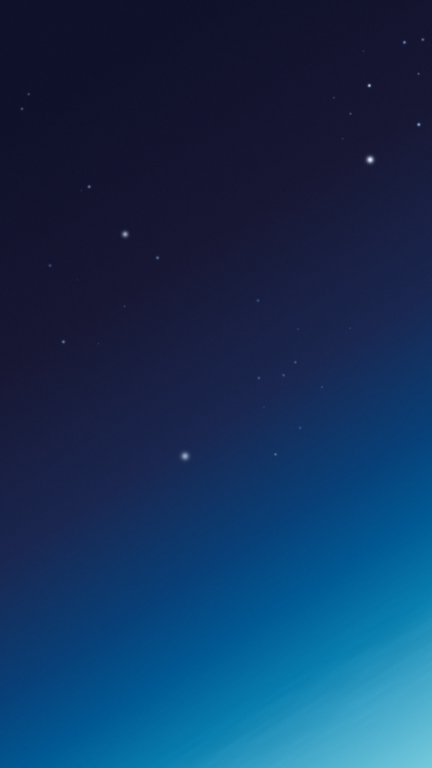
Give the GLSL for this texture, as a WebGL 1 fragment shader.

```glsl
precision highp float;
// Night sky above a glowing lower right horizon: a diagonal colour ramp,
// clusters of small hashed stars, three brighter soft stars, and faint
// streaks of haze. Lengths are measured in canvas heights.

uniform vec2 u_resolution;

const vec2 RAMP_DIRECTION = vec2(0.53, 0.85);
const vec3 HORIZON   = vec3(0.46, 0.79, 0.86);
const vec3 CYAN      = vec3(0.24, 0.64, 0.78);
const vec3 TEAL      = vec3(0.03, 0.49, 0.68);
const vec3 AZURE     = vec3(0.00, 0.35, 0.58);
const vec3 DEEP_BLUE = vec3(0.03, 0.25, 0.47);
const vec3 INDIGO    = vec3(0.10, 0.15, 0.31);
const vec3 DUSK      = vec3(0.09, 0.09, 0.20);
const vec3 NIGHT     = vec3(0.06, 0.065, 0.165);
const vec3 WHITE_STAR = vec3(0.86, 0.92, 1.0);
const vec3 BLUE_STAR  = vec3(0.25, 0.58, 0.88);

const int STARS_PER_CLUSTER = 10;
const float STAR_RADIUS = 0.0019;
const float STREAK_STRENGTH = 0.018;
const float GRAIN_STRENGTH = 0.006;

float hash(vec2 p) {
  vec3 q = fract(vec3(p.xyx) * 0.1031);
  q += dot(q, q.yzx + 33.33);
  return fract((q.x + q.y) * q.z);
}

float noise(vec2 p) {
  vec2 cell = floor(p);
  vec2 f = fract(p);
  f = f * f * (3.0 - 2.0 * f);
  float low = mix(hash(cell), hash(cell + vec2(1.0, 0.0)), f.x);
  float high = mix(hash(cell + vec2(0.0, 1.0)), hash(cell + 1.0), f.x);
  return mix(low, high, f.y);
}

float ramp(float from, float to, float t) {
  return clamp((t - from) / (to - from), 0.0, 1.0);
}

// Sky colour at a diagonal distance from the lower right corner.
vec3 skyColor(float t) {
  vec3 color = mix(HORIZON, CYAN, ramp(0.0, 0.11, t));
  color = mix(color, TEAL, ramp(0.11, 0.19, t));
  color = mix(color, AZURE, ramp(0.19, 0.28, t));
  color = mix(color, DEEP_BLUE, ramp(0.28, 0.375, t));
  color = mix(color, INDIGO, ramp(0.375, 0.53, t));
  color = mix(color, DUSK, ramp(0.53, 0.74, t));
  return mix(color, NIGHT, ramp(0.74, 1.0, t));
}

// Soft round spot that never shrinks below about one pixel.
float spot(vec2 offset, float radius) {
  float r = max(radius, 0.7 / u_resolution.y);
  return exp(-dot(offset, offset) / (r * r));
}

// Small stars spread around a centre, with mostly dim brightness.
vec3 starCluster(vec2 p, vec2 center, vec2 spread, float seed) {
  vec3 light = vec3(0.0);
  for (int i = 0; i < STARS_PER_CLUSTER; i++) {
    vec2 id = vec2(float(i) * 7.0 + 1.0, seed);
    vec2 jitter = vec2(hash(id), hash(id + 31.7)) * 2.0 - 1.0;
    float size = hash(id + 57.3);
    float brightness = 0.18 + 0.75 * size * size;
    vec3 tint = mix(BLUE_STAR, WHITE_STAR, hash(id + 83.1));
    float radius = STAR_RADIUS * (0.55 + 0.5 * size);
    light += tint * brightness * spot(p - center - jitter * spread, radius);
  }
  return light;
}

void main() {
  vec2 p = gl_FragCoord.xy / u_resolution.y;
  float right = u_resolution.x / u_resolution.y;
  vec2 fromCorner = vec2(right - p.x, p.y);
  float t = dot(fromCorner, RAMP_DIRECTION);
  float along = dot(fromCorner, vec2(RAMP_DIRECTION.y, -RAMP_DIRECTION.x));

  vec3 color = skyColor(t);

  // Thin haze streaks parallel to the horizon
  float streakMask = smoothstep(0.06, 0.12, t) * (1.0 - smoothstep(0.17, 0.25, t));
  float streak = noise(vec2(along * 24.0, t * 190.0)) - 0.5;
  color += STREAK_STRENGTH * streak * streakMask;

  // Scattered stars
  vec3 stars = starCluster(p, vec2(0.50, 0.90), vec2(0.09, 0.09), 3.0);
  stars += starCluster(p, vec2(0.12, 0.70), vec2(0.10, 0.19), 19.0) * 0.6;
  stars += starCluster(p, vec2(0.38, 0.50), vec2(0.08, 0.11), 41.0) * 0.7;

  // Brighter soft stars: upper right, centre, upper left
  stars += WHITE_STAR * spot(p - vec2(0.482, 0.792), 0.0042);
  stars += WHITE_STAR * 0.65 * spot(p - vec2(0.241, 0.406), 0.0046);
  stars += WHITE_STAR * 0.65 * spot(p - vec2(0.163, 0.695), 0.0037);
  color += stars * (1.0 - color);

  // Fine grain
  color += GRAIN_STRENGTH * (hash(floor(p * 512.0)) - 0.5);
  gl_FragColor = vec4(clamp(color, 0.0, 1.0), 1.0);
}
```
